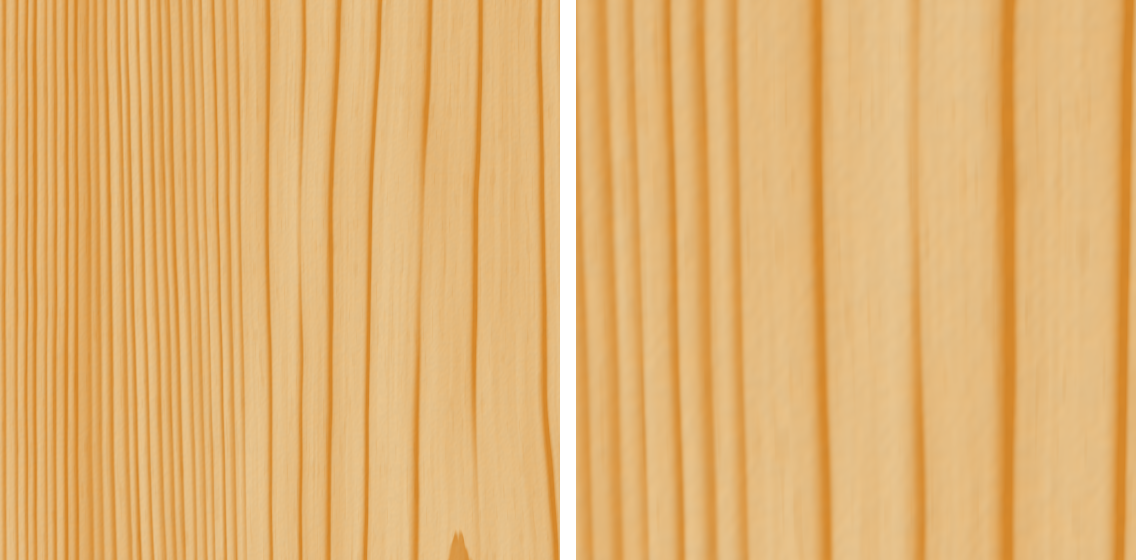
Left, the full canvas; right, a detail of the centre.
Write a Shadertoy shader that draws this texture.

```glsl
#define PALE_WOOD vec3(0.903, 0.757, 0.540)
#define LATE_WOOD vec3(0.838, 0.553, 0.208)
#define FINE_SPACING 0.0182
#define WIDE_SPACING 0.082
#define FINE_END 0.42
#define LEAN 0.028
#define WOBBLE 0.016
#define RING_SOFT_SIDE 0.0057
#define RING_HARD_SIDE 0.0025
#define FIBRE_CONTRAST 0.15
#define GRAIN_CONTRAST 0.15
#define SPIKE_TIP vec2(0.82, 0.058)

float hash(vec2 p) {
    return fract(sin(dot(p, vec2(127.1, 311.7))) * 43758.5453);
}

float noise(vec2 p) {
    vec2 cell = floor(p);
    vec2 f = fract(p);
    f = f * f * (3.0 - 2.0 * f);
    float low = mix(hash(cell), hash(cell + vec2(1, 0)), f.x);
    float high = mix(hash(cell + vec2(0, 1)), hash(cell + vec2(1, 1)), f.x);
    return mix(low, high, f.y);
}

// Horizontal position after undoing the lean and wander of the grain
float straighten(vec2 uv, float open) {
    float down = 1.0 - uv.y;
    float lean = LEAN * down * smoothstep(0.08, 0.17, uv.x) * cos(8.5 * (uv.x - 0.32));
    float wander = noise(vec2(uv.x * 6.0, uv.y * 3.2)) - 0.5;
    float ripple = noise(vec2(uv.x * 20.0, uv.y * 11.0)) - 0.5;
    return uv.x - lean + wander * mix(0.003, WOBBLE, open) + ripple * mix(0.0016, 0.003, open);
}

// Growth rings: narrow on the left, wide apart on the right
float rings(float x, float y, float open) {
    float gain = 1.0 / FINE_SPACING - 1.0 / WIDE_SPACING;
    float offset = x - FINE_END;
    float bend = sqrt(offset * offset + 0.0016);
    float phase = x / WIDE_SPACING + gain * 0.5 * (x + FINE_END - bend);
    float density = 1.0 / WIDE_SPACING + gain * 0.5 * (1.0 - offset / bend);

    float tone = 0.0;
    for (int k = -1; k <= 1; k++) {
        float id = floor(phase) + float(k);
        float jitter = (hash(vec2(id, 3.0)) - 0.5) * mix(0.3, 0.8, open);
        float d = (phase - id - 0.5 - jitter) / density;

        float along = noise(vec2(id * 5.7, y * 1.7));
        float fade = mix(0.82 + 0.18 * along, smoothstep(0.08, 0.4, along), open);
        float strength = mix(0.72, 1.08, hash(vec2(id, 8.0))) * mix(1.0, 1.15, open);
        float size = mix(0.85, 1.2, hash(vec2(id, 5.0))) * mix(1.0, 1.25, open);
        size *= mix(0.7, 1.0, fade);

        float side = d < 0.0 ? RING_SOFT_SIDE : RING_HARD_SIDE;
        float edge = d / (side * size);
        float halo = 0.16 * open * exp(-abs(d) / 0.016);
        tone += fade * (strength * exp(-edge * edge) + halo);
    }
    return tone;
}

// Pointed orange knot rising from the lower border
float knotSpike(vec2 uv) {
    float ragged = (noise(uv * vec2(160.0, 35.0)) - 0.5) * 0.012;
    float d = abs(uv.x - SPIKE_TIP.x) - 0.4 * (SPIKE_TIP.y - uv.y) + ragged;
    return 1.0 - smoothstep(-0.004, 0.004, d);
}

// Rough surface height, drawn out slightly along the fibres
float roughness(vec2 uv) {
    return noise(uv * vec2(250.0, 170.0)) + 0.8 * noise(uv * vec2(130.0, 90.0) + 19.0);
}

void mainImage(out vec4 fragColor, in vec2 fragCoord) {
    vec2 uv = fragCoord / iResolution.xy;
    float open = smoothstep(0.38, 0.56, uv.x);
    float x = straighten(uv, open);

    // Broad stains, warmer towards the left
    float tone = -0.06 + 0.13 * (1.0 - smoothstep(0.0, 0.3, uv.x));
    tone += 0.16 * exp(-pow((x - 0.14) / 0.022, 2.0));
    tone += 0.24 * noise(vec2(x * 13.0, uv.y * 1.3));

    tone += rings(x, uv.y, open);
    tone = mix(tone, 0.85, knotSpike(uv));

    // Long fibres, short pores and lit surface grain
    float fibre = noise(vec2(x * 230.0, uv.y * 6.0)) + noise(vec2(x * 100.0, uv.y * 3.0)) - 1.0;
    float pore = smoothstep(0.7, 1.0, noise(vec2(x * 270.0, uv.y * 25.0)));
    float grain = roughness(uv) - 0.9;
    float relief = roughness(uv + vec2(-0.002, 0.002)) - roughness(uv);
    tone += FIBRE_CONTRAST * fibre + 0.12 * pore + GRAIN_CONTRAST * 0.5 * grain;

    vec3 color = mix(PALE_WOOD, LATE_WOOD, clamp(tone, -0.05, 1.12));
    color *= 1.0 + 0.022 * grain + 0.022 * relief;
    fragColor = vec4(color, 1.0);
}
```
